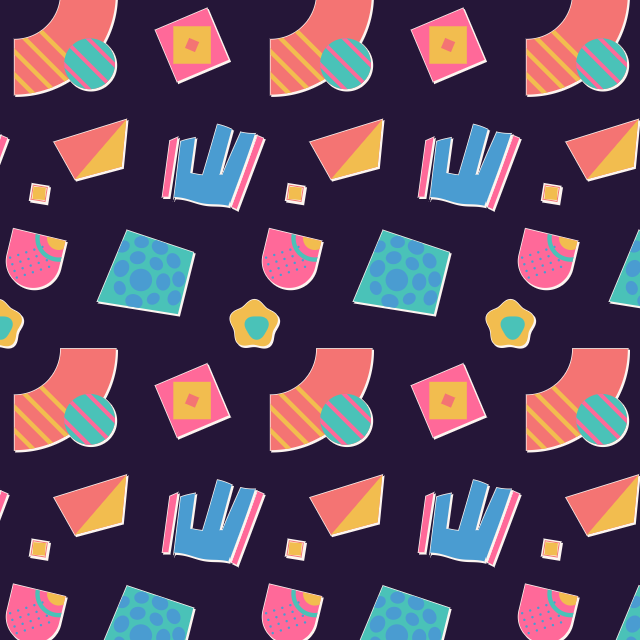
This pattern is drawn by a WebGL 1 fragment shader. Its source:

```glsl
precision highp float;
// Playful cut-paper shapes on a dark ground, repeated on a rectangular tile.
// Each motif wraps around its own anchor; its silhouette is a distance function
// with a thin pale rim, thickened to the lower right by a shifted copy.

uniform vec2 u_resolution;

const float CANVAS = 768.0;               // design units across the canvas
const vec2 TILE = CANVAS / vec2(2.5, 1.8); // repeats across and down
const vec2 DROP = vec2(1.7, 1.9);         // shift of the pale backing
const float RIM = 0.9;                    // width of the pale rim
const vec3 NIGHT = vec3(0.145, 0.085, 0.22);
const vec3 CORAL = vec3(0.955, 0.455, 0.45);
const vec3 PINK = vec3(1.0, 0.41, 0.60);
const vec3 BLUE = vec3(0.29, 0.61, 0.82);
const vec3 TEAL = vec3(0.29, 0.76, 0.72);
const vec3 GOLD = vec3(0.95, 0.74, 0.31);
const vec3 PAPER = vec3(0.99, 0.96, 0.94);

float pixel; // size of one screen pixel in design units

float hash(float n) {
  n = fract(n * 0.1031);
  n *= n + 33.33;
  return fract(n * (n + n));
}

// Offset from the nearest copy of an anchor (y points down)
vec2 around(vec2 p, vec2 anchor) {
  return mod(p - anchor + 0.5 * TILE, TILE) - 0.5 * TILE;
}

vec2 turn(vec2 q, float a) {
  return vec2(cos(a) * q.x + sin(a) * q.y, cos(a) * q.y - sin(a) * q.x);
}

// Distance functions
float edge(vec2 q, vec2 a, vec2 b) {
  vec2 e = normalize(b - a);
  return dot(q - a, vec2(e.y, -e.x));
}
float quad(vec2 q, vec2 a, vec2 b, vec2 c, vec2 d) {
  return max(max(edge(q, a, b), edge(q, b, c)), max(edge(q, c, d), edge(q, d, a)));
}
float box(vec2 q, vec2 halfSize) {
  vec2 d = abs(q) - halfSize;
  return max(d.x, d.y);
}
float disc(vec2 q, float r) { return length(q) - r; }
float stripes(float x, float period, float halfWidth) {
  return abs(mod(x, period) - 0.5 * period) - halfWidth;
}

// Silhouettes
float bend(vec2 q) {
  return max(max(-q.x, -q.y), abs(length(q) - 88.5) - 33.0);
}
float ball(vec2 q) { return disc(q - vec2(90.0, 84.5), 30.5); }
float bendAndBall(vec2 q) { return min(bend(q), ball(q)); }
float kite(vec2 q) {
  return quad(q, vec2(-43, -9.5), vec2(43.5, -36.5), vec2(38, 20), vec2(-18, 35));
}
float leftStrip(vec2 q) {
  return quad(q, vec2(-53, -31), vec2(-44, -35), vec2(-55, 36), vec2(-62, 36));
}
float rightStrip(vec2 q) {
  return quad(q, vec2(52, -37), vec2(59, -34), vec2(27, 51), vec2(21, 48));
}
float fork(vec2 q) {
  q.y += 1.2 * sin(0.12 * q.x);
  float d = quad(q, vec2(-40, -29), vec2(-23, -35), vec2(-29, 10), vec2(-48, 37));
  d = min(d, quad(q, vec2(4, -50), vec2(21, -44), vec2(6, 12), vec2(-14, 10)));
  d = min(d, quad(q, vec2(32, -42), vec2(49, -40), vec2(19, 45), vec2(9, 13)));
  return min(d, quad(q, vec2(-43, 7), vec2(30, 12), vec2(17, 48), vec2(-48, 37)));
}
float pocket(vec2 q) {
  q = turn(q, 0.235);
  return q.y > 0.0 ? disc(q, 32.0) : box(q, vec2(32.0, 32.5));
}
float panel(vec2 q) {
  return quad(q, vec2(-16.5, -59.5), vec2(63, -33), vec2(44.5, 41), vec2(-52, 25.5));
}
float lobed(vec2 q, float r, float lobes, float depth, float phase) {
  return 0.95 * (length(q) - r - depth * cos(lobes * (atan(q.y, q.x) - phase)));
}
float flower(vec2 q) { return lobed(q, 27.0, 5.0, 2.6, -0.28); }

// Pebbles: a big centre, a ring of seven and part of an outer ring
float pebbles(vec2 q) {
  float d = disc(q, 13.5);
  for (int i = 0; i < 13; i++) {
    float n = float(i);
    bool inner = n < 7.0;
    float angle = inner ? 0.898 * n - 1.71 : 0.51 * (n - 7.0) - 2.06;
    vec2 s = turn(q, angle) - vec2(inner ? 27.0 : 45.5, 0.0);
    d = min(d, disc(s * vec2(1.1, 0.9), 7.2 + 2.6 * hash(n + 3.0)));
  }
  return d;
}

// Painting
vec3 paint(vec3 col, vec3 ink, float d) {
  return mix(col, ink, clamp(0.5 - d / pixel, 0.0, 1.0));
}
vec3 sticker(vec3 col, vec3 ink, float d, float dropped) {
  return paint(paint(col, PAPER, min(d, dropped) - RIM), ink, d);
}

vec3 drawBend(vec3 col, vec2 q) {
  float slant = q.x - q.y;
  col = sticker(col, CORAL, bendAndBall(q), bendAndBall(q - DROP));
  col = paint(col, GOLD, max(max(stripes(slant, 28.0, 3.8) * 0.707, slant), bend(q)));
  col = paint(col, TEAL, ball(q));
  return paint(col, PINK, max(stripes(slant + 11.0, 30.0, 3.4) * 0.707, ball(q)));
}
vec3 drawSquares(vec3 col, vec2 q) {
  vec2 size = vec2(33.5);
  col = sticker(col, PINK, box(turn(q, -0.4), size), box(turn(q - DROP, -0.4), size));
  col = paint(col, GOLD, box(q, vec2(22.5)));
  return paint(col, CORAL, box(turn(q, 0.4), vec2(6.5)));
}
vec3 drawKite(vec3 col, vec2 q) {
  col = sticker(col, CORAL, kite(q), kite(q - DROP));
  return paint(col, GOLD, max(kite(q), edge(q, vec2(-18, 35), vec2(43.5, -36.5))));
}
vec3 drawFork(vec3 col, vec2 q) {
  col = sticker(col, PINK, leftStrip(q), leftStrip(q - DROP));
  col = sticker(col, PINK, rightStrip(q), rightStrip(q - DROP));
  return sticker(col, BLUE, fork(q), fork(q - DROP));
}
vec3 drawChip(vec3 col, vec2 q) {
  vec2 r = turn(q, 0.16);
  col = sticker(col, PAPER, box(r, vec2(10.0)), box(turn(q - DROP, 0.16), vec2(10.0)));
  col = paint(col, CORAL, abs(box(r, vec2(8.5))) - 0.6);
  return paint(col, GOLD, box(turn(q, 0.08), vec2(7.5)));
}
vec3 drawPocket(vec3 col, vec2 q) {
  float d = pocket(q);
  col = sticker(col, PINK, d, pocket(q - DROP));
  vec2 cell = vec2(10.2, 8.4);
  vec2 g = turn(q - vec2(-4.3, 1.2), -0.32);
  vec2 dot0 = mod(g + vec2(0.5 * cell.x, 0.0), cell) - 0.5 * cell;
  col = paint(col, BLUE, max(max(disc(dot0, 1.4), box(g, cell * vec2(2.5, 2.0))), d));
  float corner = length(q - vec2(30.7, -27.5));
  col = paint(col, TEAL, max(abs(corner - 25.5) - 2.6, d));
  return paint(col, GOLD, max(corner - 14.0, d));
}
vec3 drawPanel(vec3 col, vec2 q) {
  col = sticker(col, TEAL, panel(q), panel(q - DROP));
  return paint(col, BLUE, max(pebbles(q), panel(q)));
}
vec3 drawFlower(vec3 col, vec2 q) {
  col = sticker(col, GOLD, flower(q), flower(q - DROP));
  return paint(col, TEAL, lobed(q - vec2(3.3, 3.0), 14.0, 3.0, 1.4, 1.57));
}

void main() {
  pixel = CANVAS / u_resolution.x;
  vec2 p = vec2(gl_FragCoord.x, u_resolution.y - gl_FragCoord.y) * pixel;
  vec3 col = NIGHT;
  col = drawBend(col, around(p, vec2(17.5, -8.0)));
  col = drawSquares(col, around(p, vec2(230.5, 54.0)));
  col = drawKite(col, around(p, vec2(108.0, 180.0)));
  col = drawFork(col, around(p, vec2(257.0, 200.0)));
  col = drawChip(col, around(p, vec2(47.0, 232.0)));
  col = drawPocket(col, around(p, vec2(39.8, 313.5)));
  col = drawPanel(col, around(p, vec2(169.0, 336.0)));
  col = drawFlower(col, around(p, vec2(304.7, 389.3)));
  gl_FragColor = vec4(col, 1.0);
}
```
